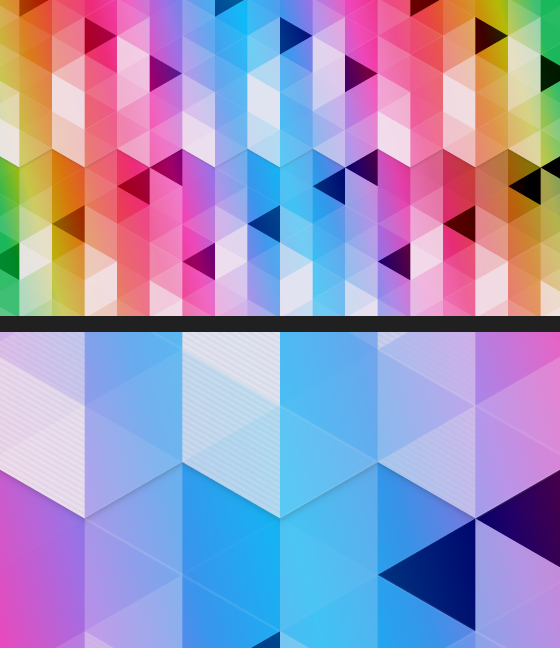
Top: the whole. Bottom: its middle third, enlarged.
This background is drawn by a Shadertoy shader. Its source:

```glsl
// Rainbow mosaic of shaded triangles in two panels that meet along a zigzag seam.
#define COLUMN 0.1031       // column width, in canvas heights
#define SEAM_HEIGHT 0.470   // height of the lower seam corners
#define TILE 6.0            // columns per repeat of the shading
#define LINE_WIDTH 0.0018
#define LINE_GLOW 0.16
#define SEAM_SHADOW 0.18
#define HATCH_PERIOD 0.0055
#define HATCH_DEPTH 0.04
#define VARIATION 0.22
#define COLUMN_CONTRAST 0.09
#define SAMPLES 3

const vec3 PALE = vec3(0.95, 0.91, 0.94);

float hash(vec2 p) {
    vec3 q = fract(vec3(p.xyx) * 0.1031);
    q += dot(q, q.yzx + 33.33);
    return fract((q.x + q.y) * q.z);
}

// Spectrum from sky blue (0) through pink and orange to green (1)
vec3 spectrum(float t) {
    vec3 stops[9] = vec3[9](
        vec3(0.06, 0.73, 0.97), vec3(0.22, 0.59, 0.93), vec3(0.62, 0.44, 0.90),
        vec3(0.94, 0.27, 0.72), vec3(0.93, 0.17, 0.47), vec3(0.91, 0.27, 0.27),
        vec3(0.85, 0.46, 0.05), vec3(0.71, 0.73, 0.03), vec3(0.10, 0.72, 0.36));
    float s = clamp(t, 0.0, 0.999) * 8.0;
    int i = int(s);
    return mix(stops[i], stops[i + 1], fract(s));
}

// Faint highlight on the lattice lines of one diagonal direction
float latticeLine(float coord, float column, float seed) {
    float dist = COLUMN * abs(coord - round(coord));
    float strength = hash(vec2(round(coord) + seed, column + 40.0));
    return strength * strength * (1.0 - smoothstep(0.4, 1.0, dist / LINE_WIDTH));
}

vec3 mosaic(vec2 fragCoord) {
    vec2 uv = fragCoord / iResolution.xy;
    vec2 p = (fragCoord - vec2(0.5 * iResolution.x, 0.0)) / iResolution.y;

    // Triangle lattice: column number and half-step level identify a triangle
    float u = p.x / COLUMN;
    float v = (p.y - SEAM_HEIGHT) / (COLUMN * 2.0 / sqrt(3.0));
    float a = v - 0.5 * u, b = v + 0.5 * u;
    float column = floor(u);
    float level = floor(a) + floor(b) + 1.0;
    float slot = mod(column + 3.0, TILE) - 3.0;
    bool upper = level > 0.5;
    bool oddSlot = mod(slot, 2.0) > 0.5;
    bool paleColumn = oddSlot == upper;

    // Hue spreads both ways from a leaning blue axis
    float axis = 0.425 + 0.152 * (1.0 - uv.y);
    vec3 color = spectrum(abs(uv.x - axis) / 0.53);

    // Each panel pales downward; alternate columns carry bright triangles
    float depth = clamp((upper ? 9.0 - level : -level) / 8.0, 0.0, 1.0);
    float offset = (level - (upper ? slot + 4.5 : -6.5 - slot)) / 2.1;
    float bright = paleColumn ? exp(-offset * offset) : 0.0;
    float noise = 0.75 * hash(vec2(slot + 9.0, level + 20.0))
                + 0.25 * hash(vec2(column + 60.0, level + 30.0)) - 0.5;
    float light = 0.10 + 0.36 * depth + 0.48 * bright + VARIATION * noise;
    light += paleColumn ? COLUMN_CONTRAST : -COLUMN_CONTRAST;

    // One diagonal of dark triangles per panel and tile, deeper to the right
    float darkOffset = upper ? level + slot - 7.0 : level - slot + 2.0;
    bool dark = abs(darkOffset) < 0.5 && (upper ? !oddSlot : oddSlot || slot > 1.5);
    if (!paleColumn) light -= 0.14 * exp(-0.2 * darkOffset * darkOffset);
    if (!upper) color *= 1.0 - 0.40 * pow(uv.x, 5.0) * pow(1.0 - depth, 2.0);
    if (dark) color = max(color - mix(0.18, 0.62, uv.x), 0.0);
    else color = mix(color, PALE, clamp(light, 0.0, 0.92));

    // Very fine diagonal hatch on pale triangles, left out when too fine to draw
    float fade = 1.0 - smoothstep(0.25, 0.6, 1.0 / (iResolution.y * HATCH_PERIOD));
    float hatch = 0.5 + 0.5 * cos(6.2832 * (0.5 * p.x + 0.866 * p.y) / HATCH_PERIOD);
    color *= 1.0 - HATCH_DEPTH * fade * hatch * smoothstep(0.4, 0.8, light);

    // Lattice highlights and the narrow shadow under the seam
    float glow = max(latticeLine(a, column, 70.0), latticeLine(b, column, 110.0));
    color = mix(color, PALE, LINE_GLOW * glow);
    float seam = COLUMN * (v - 0.5 * (1.0 - abs(mod(u, 2.0) - 1.0)));
    if (seam < 0.0) color *= 1.0 - SEAM_SHADOW * exp(seam / 0.003);
    return color;
}

void mainImage(out vec4 fragColor, in vec2 fragCoord) {
    // Average a grid of samples for smooth edges
    vec3 sum = vec3(0.0);
    for (int i = 0; i < SAMPLES * SAMPLES; i++) {
        vec2 cell = vec2(i % SAMPLES, i / SAMPLES);
        sum += mosaic(fragCoord + (cell + 0.5) / float(SAMPLES) - 0.5);
    }
    fragColor = vec4(sum / float(SAMPLES * SAMPLES), 1.0);
}
```
